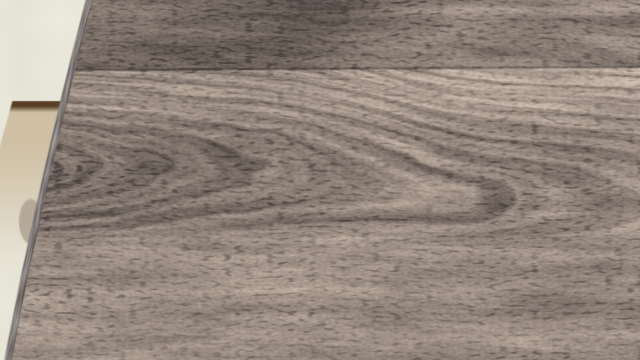
Write a WebGL 2 fragment shader that draws this texture.

```glsl
#version 300 es
precision highp float;
// Walnut boards with nested arch-shaped growth rings, lying on a pale bench.
// Rings are contours of a bent parabola; pores and streaks are stretched
// gradient noise; a slanted edge separates the boards from the bench.

uniform vec2 u_resolution;
out vec4 outColor;

const vec3 WOOD_DARK = vec3(0.29, 0.255, 0.24);
const vec3 WOOD_LIGHT = vec3(0.76, 0.695, 0.645);
const vec3 RIM_GREY = vec3(0.52, 0.50, 0.49);
const vec3 BENCH_CREAM = vec3(0.91, 0.90, 0.85);
const vec3 BENCH_TAN = vec3(0.81, 0.75, 0.64);
const vec3 BENCH_SHADOW = vec3(0.34, 0.25, 0.14);
const float UPPER_SEAM = 0.803;
const float LOWER_SEAM = 0.345;
const float RING_STEP = 0.165;    // ring spacing in root of tip distance
const float RING_BEND = 30.0;     // curvature of the arches
const float RING_WIDTH = 0.0045;
const float RIM_WIDTH = 0.020;
const float SOFT = 0.004;         // edge softness
const vec2 PORE_FREQ = vec2(34.0, 115.0);
const float PORE_DEPTH = 0.34;

vec2 gradientAt(ivec2 cell) {
  uvec2 c = uvec2(cell);
  uint h = c.x * 1597334677u ^ c.y * 3812015801u;
  h = (h ^ (h >> 15)) * 2246822519u;
  h = (h ^ (h >> 13)) * 3266489917u;
  float angle = float((h ^ (h >> 16)) & 65535u) * 6.2832 / 65536.0;
  return vec2(cos(angle), sin(angle));
}

// Gradient noise, roughly -0.7 to 0.7
float noise(vec2 p) {
  vec2 cell = floor(p), f = p - cell;
  ivec2 i = ivec2(cell);
  vec2 u = f * f * f * (f * (f * 6.0 - 15.0) + 10.0);
  float a = dot(gradientAt(i), f);
  float b = dot(gradientAt(i + ivec2(1, 0)), f - vec2(1.0, 0.0));
  float c = dot(gradientAt(i + ivec2(0, 1)), f - vec2(0.0, 1.0));
  float d = dot(gradientAt(i + ivec2(1, 1)), f - vec2(1.0, 1.0));
  return mix(mix(a, b, u.x), mix(c, d, u.x), u.y);
}

// Long fibres layered over three scales
float fibres(vec2 p) {
  float sum = 0.0, weight = 0.6;
  vec2 freq = vec2(1.6, 17.0);
  for (int i = 0; i < 3; i++) {
    sum += weight * noise(p * freq + float(i) * 13.7);
    freq *= vec2(2.8, 2.3);
    weight *= 0.75;
  }
  return sum;
}

// Tone of the arched rings: x is shading, y is the thin dark line
vec2 rings(vec2 p, float pore) {
  float dy = p.y - 0.53 + 0.09 * smoothstep(0.7, 1.4, p.x);
  float tip = p.x + RING_BEND * dy * dy + 0.016 * pore;
  tip += 0.13 * noise(p * vec2(3.5, 7.0)) + 0.05 * noise(p * vec2(11.0, 19.0));
  tip = max(tip, 0.02);
  float phase = sqrt(tip) / RING_STEP - 0.2;
  float slope = length(vec2(1.0, 2.0 * RING_BEND * dy)) / (2.0 * RING_STEP * sqrt(tip));
  float f = fract(phase);
  float toLine = min(f, 1.0 - f) / slope;
  float late = smoothstep(0.3, 1.0, f) * smoothstep(0.0, 0.006, (1.0 - f) / slope);
  float early = 0.3 * noise(vec2(p.x * 3.0, phase * 4.0));
  float strength = 0.65 + 0.7 * noise(p * vec2(4.0, 6.0) + 31.0);
  float line = strength * (1.0 - smoothstep(0.0, RING_WIDTH * 1.8, toLine));
  return vec2(early + 0.10 - 0.25 * late, line);
}

vec3 wood(vec2 p) {
  float seamY = UPPER_SEAM + 0.006 * p.x;
  float top = smoothstep(-SOFT, SOFT, p.y - seamY);
  float middle = smoothstep(LOWER_SEAM - 0.01, LOWER_SEAM + 0.025, p.y) * (1.0 - top);
  vec2 q = p + vec2(0.0, 0.025 * noise(p * vec2(2.0, 3.0)) + 0.015 * p.x);
  float blotch = noise(p * vec2(1.7, 4.5) + 5.0);
  float pore = noise(q * PORE_FREQ);

  // Broad tone of the three boards
  float topTone = 0.25 + 0.25 * smoothstep(0.75, 1.2, p.x + 0.3 * blotch);
  topTone += 0.22 * smoothstep(0.95, 1.2, p.x) * exp(-pow((p.y - 0.972) / 0.014, 2.0));
  float midTone = 0.43 + 0.21 * smoothstep(0.06, 0.25, p.y - 0.5);
  midTone += 0.13 * smoothstep(0.8, 1.2, p.x);
  float lowTone = 0.66 - 0.08 * smoothstep(0.7, 1.7, p.x);
  float tone = mix(mix(lowTone, midTone, middle), topTone, top) + 0.16 * blotch;

  // Rings, fibres and short pores
  vec2 ring = rings(p, pore);
  tone += middle * (ring.x - 0.23 * ring.y);
  tone += mix(0.42, 0.25, middle) * fibres(q);
  float density = 0.75 + 0.6 * noise(p * vec2(3.0, 9.0) + 17.0);
  tone -= PORE_DEPTH * density * (smoothstep(0.02, 0.5, pore) - 0.22);
  tone += 0.16 * noise(q * vec2(75.0, 140.0) + 9.0);

  // Joints between boards
  float seam = 1.0 - smoothstep(0.001, 0.006, abs(p.y - seamY));
  float lowJoint = 1.0 - smoothstep(0.0, 0.012, abs(p.y - LOWER_SEAM - 0.01 * blotch));
  tone -= 0.28 * seam + 0.10 * lowJoint * (1.0 - smoothstep(0.5, 1.3, p.x));
  return mix(WOOD_DARK, WOOD_LIGHT, clamp(tone, 0.04, 1.12));
}

vec3 bench(vec2 p) {
  vec3 col = BENCH_CREAM + 0.025 * noise(p * 9.0);
  float side = smoothstep(-SOFT, SOFT, p.x - 0.035 + 0.28 * (0.72 - p.y));
  float slab = side * smoothstep(0.247, 0.253, p.y) * (1.0 - smoothstep(0.716, 0.722, p.y));
  col = mix(col, mix(BENCH_CREAM, BENCH_TAN, smoothstep(0.2, 0.65, p.y)), slab);
  col = mix(col, BENCH_SHADOW, slab * smoothstep(0.685, 0.708, p.y));
  float stain = 1.0 - smoothstep(0.85, 1.05, length((p - vec2(0.085, 0.385)) / vec2(0.034, 0.065)));
  return mix(col, vec3(0.67, 0.62, 0.56), 0.8 * stain);
}

void main() {
  vec2 p = gl_FragCoord.xy / u_resolution.y;
  float inside = p.x - (0.012 + 0.19 * p.y + 0.036 * p.y * p.y);
  vec3 rim = RIM_GREY + 0.20 * noise(vec2(inside * 160.0, p.y * 14.0));
  rim -= 0.12 * smoothstep(0.6, 1.0, inside / RIM_WIDTH);
  vec3 col = mix(rim, wood(p), smoothstep(-SOFT, SOFT, inside - RIM_WIDTH));
  col = mix(bench(p), col, smoothstep(-SOFT, SOFT, inside));
  outColor = vec4(col, 1.0);
}
```
